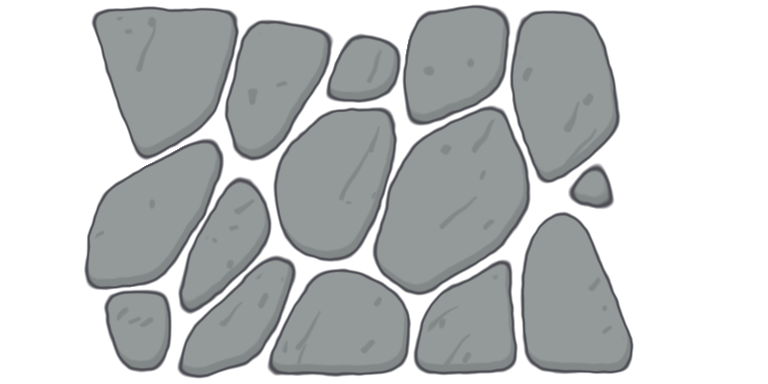
Reproduce this texture procedurally as a WebGL 2 fragment shader.

```glsl
#version 300 es
precision highp float;
// Flat grey paving stones with dark rims on white. A weighted Voronoi
// diagram, stretched along a diagonal, is cut into rounded, slightly wobbly
// blocks, each with a shaded lower edge, a few spots and scratches.
uniform vec2 u_resolution;
out vec4 fragColor;

const vec2 GRID = vec2(5.0, 3.0);
const vec2 LOW = vec2(0.22, 0.015);
const vec2 HIGH = vec2(1.655, 0.985);
// Metric that lengthens stones toward the upper right
const mat2 STRETCH = mat2(0.91, -0.18, -0.18, 0.64);

vec2 hash2(vec2 p) {
  vec3 q = fract(p.xyx * vec3(0.1031, 0.1030, 0.0973));
  q += dot(q, q.yzx + 33.33);
  return fract((q.xx + q.yz) * q.zy);
}

float noise(vec2 p) {
  vec2 i = floor(p), f = fract(p);
  f = f * f * (3.0 - 2.0 * f);
  return mix(mix(hash2(i).x, hash2(i + vec2(1, 0)).x, f.x),
             mix(hash2(i + vec2(0, 1)).x, hash2(i + vec2(1, 1)).x, f.x), f.y);
}

// Seed position in xy, size weight in z; one stone at the upper left is large.
vec3 stoneSeed(vec2 cell) {
  vec2 jitter = 0.75 * (hash2(cell + 3.0) - 0.5);
  vec2 pos = LOW + (cell + 0.5 + jitter) * (HIGH - LOW) / GRID;
  float size = hash2(cell + 11.0).x;
  vec2 d = pos - vec2(0.40, 0.80);
  return vec3(pos, 0.05 * size * size + 0.10 * exp(-30.0 * dot(d, d)));
}

float powerDistance(vec2 p, vec3 seed) {
  vec2 d = p - seed.xy;
  return dot(d, STRETCH * d) - seed.z;
}

// Distance inward from the rounded rim of one stone.
float stoneDistance(vec2 p, vec2 cell) {
  const float ROUND = 0.025;
  vec3 seed = stoneSeed(cell);
  float own = powerDistance(p, seed), sum = 0.0;
  for (float y = 0.0; y < GRID.y; y++)
    for (float x = 0.0; x < GRID.x; x++) {
      vec2 other = vec2(x, y);
      if (other == cell) continue;
      vec3 o = stoneSeed(other);
      float slope = 2.0 * length(STRETCH * (o.xy - seed.xy));
      float side = (powerDistance(p, o) - own) / slope;
      sum += exp(min(-side / ROUND, 60.0));
    }
  // Outer sides, tilted differently for each stone
  vec4 room = vec4(p - LOW, HIGH - p);
  vec4 tilt = 0.9 * (vec4(hash2(cell + 20.0), hash2(cell + 40.0)) - 0.5);
  room -= max(vec4(0.0), tilt * (p - seed.xy).yxyx + 0.13 * abs(tilt));
  sum += dot(exp(min(-room / ROUND, 60.0)), vec4(1.0));

  float wobble = 0.012 * (noise(p * 13.0 + cell * 7.3) - 0.5)
               + 0.003 * (noise(p * 50.0 + cell * 3.1) - 0.5);
  return -ROUND * log(sum) + wobble - 0.002 - 0.006 * hash2(cell + 60.0).x;
}

// Spots and tapered scratches, as coverage from 0 to 1.
float stoneMarks(vec2 p, vec2 cell, float soft) {
  vec2 center = stoneSeed(cell).xy;
  p += 0.016 * (vec2(noise(p * 22.0), noise(p * 22.0 + 9.0)) - 0.5);
  float marks = 0.0;
  for (float i = 0.0; i < 6.0; i++) {
    vec2 place = hash2(cell * 7.0 + i * 5.0 + 80.0) - 0.5;
    vec2 shape = hash2(cell * 9.0 + i * 3.0 + 130.0);
    bool scratch = i > 3.5;
    float angle = scratch ? 0.6 + 0.7 * shape.x : 1.6 * shape.x;
    float reach = scratch ? 0.03 + 0.06 * shape.y : 0.014 * shape.y;
    float width = scratch ? 0.006 : 0.004 + 0.006 * shape.x;
    vec2 dir = vec2(cos(angle), sin(angle));
    vec2 q = p - center - place * vec2(0.26, 0.28);
    float along = clamp(dot(q, dir), -reach, reach);
    if (scratch) width *= 0.8 - 0.4 * along / reach;
    float d = length(q - dir * along) - width;
    marks = max(marks, 1.0 - smoothstep(-soft, soft, d));
  }
  return marks;
}

void main() {
  vec2 p = gl_FragCoord.xy / u_resolution.y;
  float soft = max(0.0035, 0.75 / u_resolution.y);

  // Stone that owns this point
  vec2 cell = vec2(0.0);
  float nearest = 1e5;
  for (float y = 0.0; y < GRID.y; y++)
    for (float x = 0.0; x < GRID.x; x++) {
      float d = powerDistance(p, stoneSeed(vec2(x, y)));
      if (d < nearest) { nearest = d; cell = vec2(x, y); }
    }

  float rim = stoneDistance(p, cell);
  float below = stoneDistance(p + vec2(0.007, -0.018), cell);

  // Body, lower shade and marks, then the dark rim
  float shade = 1.0 - smoothstep(0.008 - soft, 0.008 + soft, below);
  float marks = stoneMarks(p, cell, soft) * smoothstep(0.018, 0.026, rim);
  vec3 color = mix(vec3(0.58, 0.60, 0.60), vec3(0.51, 0.53, 0.53), max(shade, marks));
  color = mix(vec3(0.30, 0.30, 0.33), color, smoothstep(0.004, 0.0095, rim));
  color = mix(vec3(1.0), color, smoothstep(-soft, soft, rim));
  fragColor = vec4(color, 1.0);
}
```
